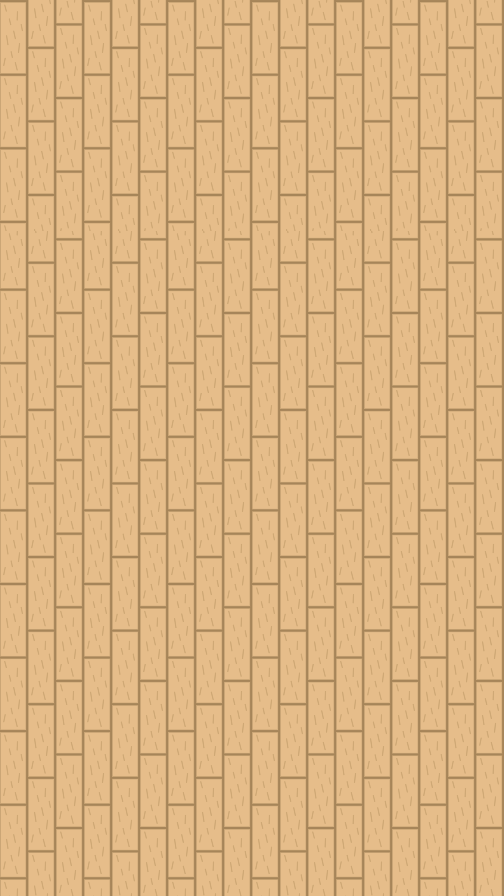
Write a WebGL 1 fragment shader that draws this texture.

```glsl
precision highp float;
// Staggered upright wooden planks with dark seams and short grain dashes.

uniform vec2 u_resolution;

// One unit is the width of a plank.
const float UNITS_HIGH = 32.0;
const float PLANK_LENGTH = 2.628;
const float STAGGER = 0.833;
const float CUT_DEPTH = 8.25;
const float CUT_SHIFT = 0.208;
const int DASHES = 10;

const vec3 WOOD = vec3(0.90, 0.74, 0.54);
const vec3 GRAIN = vec3(0.81, 0.66, 0.46);
const vec3 RIM = vec3(0.79, 0.645, 0.455);
const vec3 SEAM = vec3(0.65, 0.52, 0.35);

float hash(vec2 p) {
  vec3 q = fract(p.xyx * vec3(0.1031, 0.1030, 0.0973));
  q += dot(q, q.yzx + 33.33);
  return fract((q.x + q.y) * q.z);
}

// Antialiased coverage of a stroke at distance d from its centre.
float stroke(float d, float halfWidth, float pixel) {
  return 1.0 - smoothstep(halfWidth - 0.5 * pixel, halfWidth + 0.5 * pixel, d);
}

float segmentDistance(vec2 p, vec2 a, vec2 b) {
  vec2 ab = b - a;
  float t = clamp(dot(p - a, ab) / dot(ab, ab), 0.0, 1.0);
  return length(p - a - ab * t);
}

// Plank coordinates: x from its left seam, y down from its top seam.
vec2 plankCoords(vec2 p) {
  float column = floor(p.x);
  float offset = mod(3.0 - mod(column, 3.0), 3.0) * STAGGER;
  float depth = p.y + CUT_SHIFT * step(CUT_DEPTH, p.y);
  return vec2(p.x - column, mod(depth - offset - 0.04, PLANK_LENGTH));
}

// Slightly slanted dashes, spread down the plank in jittered rows.
float grain(vec2 p, float pixel) {
  float cover = 0.0;
  for (int i = 0; i < DASHES; i++) {
    float n = float(i);
    float across = 0.16 + 0.68 * fract(n * 0.618 + 0.1);
    float row = (n + 0.3 + 0.4 * hash(vec2(n, 3.0))) / float(DASHES);
    float reach = mix(0.08, 0.16, hash(vec2(n, 7.0)));
    float slant = 0.07 * (hash(vec2(n, 11.0)) - 0.5);
    vec2 centre = vec2(across, 0.15 + row * (PLANK_LENGTH - 0.3));
    vec2 tip = vec2(slant, reach);
    float d = segmentDistance(p, centre - tip, centre + tip);
    cover = max(cover, stroke(d, 0.022, pixel));
  }
  return cover;
}

void main() {
  float pixel = UNITS_HIGH / u_resolution.y;
  vec2 p = vec2(gl_FragCoord.x, u_resolution.y - gl_FragCoord.y) * pixel;
  vec2 plank = plankCoords(p + vec2(0.03, 0.0));

  // Distance to the nearest seam along each axis.
  vec2 edge = min(plank, vec2(1.0, PLANK_LENGTH) - plank);
  float d = min(edge.x, edge.y);

  vec3 color = mix(WOOD, GRAIN, grain(plank, pixel));
  color = mix(color, RIM, stroke(d, 0.058, pixel));
  color = mix(color, SEAM, stroke(d, 0.034, pixel));
  gl_FragColor = vec4(color, 1.0);
}
```
